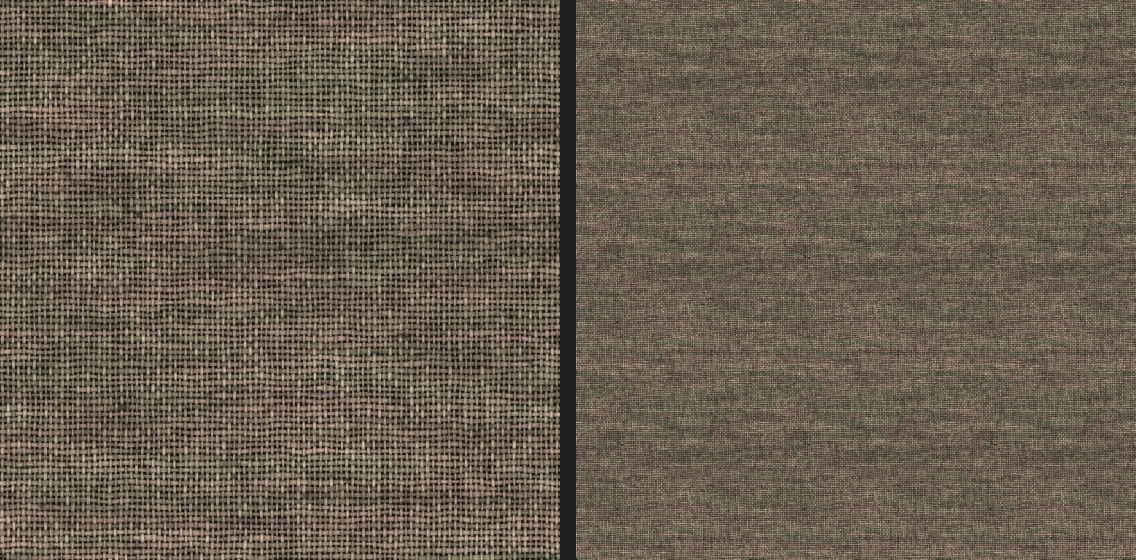
Left: one tile. Right: repeated 3 by 3.
This texture is drawn by a Shadertoy shader. Its source:

```glsl
const vec2 COUNT = vec2(104.0, 90.0);   // warp columns, weft rows (both even)
const float WARP_HALF = 0.29;           // half widths in cells
const float WEFT_HALF = 0.35;
const float WIDTH_VARIATION = 0.16;
const vec2 WOBBLE = vec2(0.35, 0.45);   // thread drift in cells
const float EDGE = 0.07;
const float WARP_TONE = 0.98;
const float WEFT_TONE = 0.82;
const float STREAK = 0.55;              // light and dark runs along threads
const float FIBRE = 0.40;
const float TINT = 0.035;
const float SLUB_DARK = 0.45;
const int SAMPLES = 3;                  // per pixel side
const float PI = 3.14159265;
const vec3 GAP_COLOR = vec3(0.075, 0.06, 0.04);
const vec3 YARN_COLOR = vec3(0.66, 0.60, 0.52);
const vec3 TINT_AXIS = vec3(1.0, -0.6, 0.3);

float hash(vec2 p) {
    vec3 q = fract(vec3(p.xyx) * 0.1031);
    q += dot(q, q.yzx + 33.33);
    return fract((q.x + q.y) * q.z);
}

// Value noise that wraps after a whole number of cells
float noise(vec2 p, vec2 period) {
    vec2 i = floor(p), f = fract(p);
    f = f * f * (3.0 - 2.0 * f);
    vec2 a = mod(i, period), b = mod(i + 1.0, period);
    return mix(mix(hash(a), hash(vec2(b.x, a.y)), f.x),
               mix(hash(vec2(a.x, b.y)), hash(b), f.x), f.y);
}

float tiledNoise(vec2 uv, vec2 cells) {
    return noise(uv * cells, cells);
}

// Round cross-section: x is the height, y the coverage
vec2 thread(float across, float halfWidth) {
    float d = abs(fract(across) - 0.5);
    float r = d / halfWidth;
    return vec2(sqrt(max(0.0, 1.0 - r * r)),
                1.0 - smoothstep(halfWidth - EDGE, halfWidth + EDGE, d));
}

vec3 weave(vec2 uv) {
    vec2 drift = vec2(tiledNoise(uv, vec2(52.0, 18.0)),
                      tiledNoise(uv, vec2(26.0, 45.0))) - 0.5;
    vec2 p = uv * COUNT + WOBBLE * drift;
    vec2 id = floor(p);

    // Uneven yarn: slow changes along each single thread
    float weftRun = noise(vec2(uv.x * 14.0, id.y), vec2(14.0, COUNT.y));
    float weftShort = noise(vec2(uv.x * 48.0, id.y), vec2(48.0, COUNT.y));
    float warpRun = noise(vec2(id.x, uv.y * 30.0), vec2(COUNT.x, 30.0));
    float weftHalf = WEFT_HALF + WIDTH_VARIATION * (weftShort - 0.5);
    float warpHalf = WARP_HALF + WIDTH_VARIATION * (warpRun - 0.5);
    vec2 weft = thread(p.y, weftHalf);
    vec2 warp = thread(p.x, warpHalf);

    // Plain weave: the two sets rise and dip in turn
    vec2 parity = 1.0 - 2.0 * mod(id, 2.0);
    float weftRise = sin(PI * fract(p.x)) * parity.x * parity.y;
    float warpRise = -sin(PI * fract(p.y)) * parity.x * parity.y;

    // Fibres drawn out along each thread
    float weftFibre = tiledNoise(uv, COUNT * vec2(1.0, 5.0)) - 0.5;
    float warpFibre = tiledNoise(uv, COUNT * vec2(5.0, 1.0)) - 0.5;
    float weftTone = WEFT_TONE * (0.30 + 0.70 * weft.x) * (0.78 + 0.26 * weftRise)
                   * (1.0 + STREAK * (0.6 * weftRun + 0.4 * weftShort - 0.5) + FIBRE * weftFibre);
    float warpTone = WARP_TONE * (0.30 + 0.70 * warp.x) * (0.76 + 0.28 * warpRise)
                   * (1.0 + 0.5 * STREAK * (warpRun - 0.5) + FIBRE * warpFibre);

    // Upper thread covers the lower one
    float warpOnTop = smoothstep(-0.15, 0.15, warpRise - weftRise + 0.4 * (warp.x - weft.x));
    float lower = mix(warpTone * warp.y, weftTone * weft.y, warpOnTop);
    float upper = mix(weftTone, warpTone, warpOnTop);
    float upperCover = mix(weft.y, warp.y, warpOnTop);
    float tone = mix(lower, upper, upperCover);

    // Cloth-wide bands, scattered dark slubs and faint tints
    float band = tiledNoise(uv, vec2(5.0, 45.0)) - 0.5;
    float patchy = tiledNoise(uv, vec2(7.0, 9.0)) - 0.5;
    float slub = smoothstep(0.86, 0.98, tiledNoise(uv, vec2(40.0, 90.0)));
    tone *= (1.0 + 0.28 * band + 0.10 * patchy) * (1.0 - SLUB_DARK * slub);
    float hue = tiledNoise(uv, vec2(6.0, 30.0)) + 0.5 * weftRun - 0.75;
    return mix(GAP_COLOR, YARN_COLOR, tone) * (1.0 + 2.0 * TINT * hue * TINT_AXIS);
}

void mainImage(out vec4 fragColor, in vec2 fragCoord) {
    // Average a small grid of samples inside the pixel
    vec3 sum = vec3(0.0);
    for (int y = 0; y < SAMPLES; y++) {
        for (int x = 0; x < SAMPLES; x++) {
            vec2 offset = (vec2(x, y) + 0.5) / float(SAMPLES) - 0.5;
            sum += weave((fragCoord + offset) / iResolution.xy);
        }
    }
    fragColor = vec4(clamp(sum / float(SAMPLES * SAMPLES), 0.0, 1.0), 1.0);
}
```
